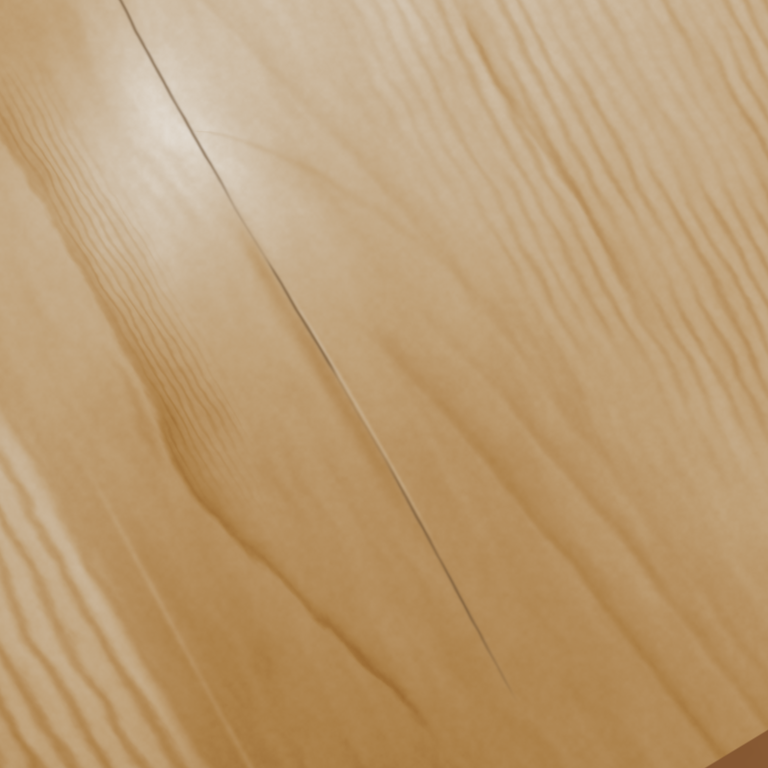
Write a WebGL 2 fragment shader that draws this texture.

```glsl
#version 300 es
precision highp float;
// Varnished pale wood planks with diagonal grain, a thin seam and a soft window sheen.
uniform vec2 u_resolution;
out vec4 fragColor;

float hash(vec2 cell) {
    vec3 q = fract(vec3(cell.xyx) * 0.1031);
    q += dot(q, q.yzx + 33.33);
    return fract((q.x + q.y) * q.z);
}

float noise(vec2 p) {
    vec2 i = floor(p), f = fract(p);
    f = f * f * (3.0 - 2.0 * f);
    return mix(mix(hash(i), hash(i + vec2(1, 0)), f.x),
               mix(hash(i + vec2(0, 1)), hash(i + vec2(1, 1)), f.x), f.y);
}

float fbm(vec2 p) {
    float sum = 0.0, gain = 0.5;
    for (int i = 0; i < 4; i++) {
        sum += gain * noise(p);
        p = p * 2.03 + 7.1;
        gain *= 0.5;
    }
    return sum;
}

float bell(float x, float width) {
    return exp(-x * x / (width * width));
}

// Rises from a to b, falls from c to d.
float window(float x, float a, float b, float c, float d) {
    return smoothstep(a, b, x) * (1.0 - smoothstep(c, d, x));
}

// Stain with a crisp edge on the left and a slow fade to the right.
float stain(float x, float edge, float fade) {
    return smoothstep(-edge, edge, x) * exp(-max(x, 0.0) / fade);
}

// Repeated growth rings, 0 to 1, with a narrow dark side.
float rings(float x, float spacing) {
    float wave = 0.5 + 0.5 * sin(6.2832 * x / spacing);
    return wave * wave;
}

// Growth line that leaves the seam at a given depth and bends along the grain.
float arch(float across, float depth, float start, float spread) {
    return across - spread * sqrt(max(depth - start, 0.0));
}

// Honey to cream colours, one step per unit of tone.
vec3 woodColor(float tone) {
    vec3 c = mix(vec3(0.60, 0.41, 0.19), vec3(0.67, 0.50, 0.28), clamp(tone + 1.0, 0.0, 1.0));
    c = mix(c, vec3(0.71, 0.56, 0.37), clamp(tone, 0.0, 1.0));
    c = mix(c, vec3(0.75, 0.63, 0.47), clamp(tone - 1.0, 0.0, 1.0));
    c = mix(c, vec3(0.78, 0.69, 0.57), clamp(tone - 2.0, 0.0, 1.0));
    c = mix(c, vec3(0.82, 0.76, 0.68), clamp(tone - 3.0, 0.0, 1.0));
    return mix(c, vec3(0.88, 0.85, 0.81), clamp(tone - 4.0, 0.0, 1.0));
}

// Broad light: pale above, honey below, sheen at the upper left.
float lighting(vec2 p, float depth) {
    vec2 sheen = (p - vec2(0.2, 0.79)) * vec2(1.0, 0.8);
    float tone = 3.4 - 3.6 * depth + 1.8 * exp(-dot(sheen, sheen) / 0.02);
    tone += 0.3 * bell(length(p - vec2(0.5, 0.75)), 0.28);
    tone -= 1.2 * bell(length(p - vec2(0.02, 0.99)), 0.17);
    return tone + 0.9 * smoothstep(0.55, 1.0, p.x) * smoothstep(0.3, 0.7, depth);
}

// Left plank: ragged heart stain, fine lines beside it and pale bands in the corner.
float leftPlank(float across, float depth, float wobble, float rough) {
    float path = -0.25 + 0.12 * smoothstep(0.65, 1.0, depth) - 0.03 * bell(depth - 0.61, 0.08);
    float x = across - path + 0.03 * wobble + 0.022 * rough;
    float thick = 0.014 + 0.018 * bell(depth - 0.58, 0.12);
    float tone = -2.0 * stain(x, 0.008, thick) * window(depth, 0.0, 0.2, 0.85, 1.0);
    tone -= 0.7 * bell(x + 0.02, 0.008) * window(depth, 0.42, 0.5, 0.56, 0.64);
    float lined = window(x, 0.0, 0.02, 0.06, 0.13) * window(depth, 0.05, 0.2, 0.5, 0.7);
    tone -= lined * (0.3 + 0.8 * rings(across + 0.015 * rough, 0.0125));
    float corner = smoothstep(-0.43, -0.48, across) * smoothstep(0.45, 0.62, depth);
    tone += corner * (2.0 - 1.6 * rings(across + 0.05 * wobble + 0.02 * rough, 0.046));
    return tone + 0.7 * bell(across + 0.395, 0.005) * smoothstep(0.5, 0.8, depth);
}

// Right plank: arched middle streaks, faint ridges and one amber stain.
float rightPlank(float across, float depth, float wobble, float rough) {
    float bend = 0.03 * wobble + 0.012 * rough;
    float low = smoothstep(0.34, 0.6, depth);
    float tone = -0.4 * bell(arch(across + bend, depth, 0.17, 0.54), 0.012) * window(depth, 0.15, 0.18, 0.25, 0.5);
    tone -= 1.3 * low * stain(arch(across + bend, depth, 0.36, 0.28), 0.01, 0.024);
    tone -= 1.1 * low * stain(arch(across + bend, depth, 0.2, 0.355), 0.01, 0.026);
    tone -= 0.6 * stain(arch(across + bend, depth, -0.1, 0.34), 0.01, 0.025);
    float patches = smoothstep(0.25, 0.65, noise(vec2(across * 24.0, depth * 6.0)));
    float ridged = smoothstep(0.18, 0.5, across) * (1.0 - smoothstep(0.4, 0.7, depth));
    tone -= ridged * (0.35 + 0.75 * patches) * rings(across + 0.1 * depth * depth + bend, 0.027);
    float amber = across - 0.455 + 0.02 * bell(depth - 0.08, 0.1) + bend;
    return tone - 1.6 * stain(amber, 0.007, 0.014) * window(depth, -0.05, 0.05, 0.3, 0.52);
}

void main() {
    vec2 p = gl_FragCoord.xy / u_resolution;
    float depth = 1.0 - p.y;
    float across = p.x - 0.156 - 0.57 * depth + 0.004 * sin(8.0 * depth);
    float wobble = fbm(vec2(across * 5.0, depth * 7.0) + 3.0) - 0.47;
    float rough = fbm(vec2(across * 32.0, depth * 22.0)) - 0.47;
    float tone = lighting(p, depth) + mix(leftPlank(across, depth, wobble, rough),
        rightPlank(across, depth, wobble, rough), smoothstep(-0.002, 0.002, across));

    // Broad drifting bands, short fibres, then gritty pores.
    tone += 1.3 * (fbm(vec2(across * 8.0 + wobble, depth * 2.2) + 5.0) - 0.47);
    tone += 0.4 * (noise(vec2(across * 60.0 + wobble * 4.0, depth * 8.0)) - 0.5);
    tone += 0.35 * rough + 0.5 * (fbm(p * 120.0) - 0.47);

    // Seam: brown lip, bright lip, and a thin gap broken along its length.
    tone -= 1.2 * bell(across + 0.012, 0.014) * window(depth, 0.2, 0.36, 0.45, 0.8);
    tone += 1.1 * bell(across - 0.004, 0.0035) * window(depth, 0.35, 0.45, 0.6, 0.75);
    float gap = smoothstep(0.3, 0.85, noise(vec2(depth * 22.0, 2.0)));
    float seam = bell(across + 0.004 * rough, 0.0026) * (0.15 + 0.4 * gap) * (1.0 - smoothstep(0.85, 0.92, depth));
    vec3 color = mix(woodColor(tone), vec3(0.43, 0.32, 0.20), seam);

    // Darker board beyond the lower right corner.
    float corner = smoothstep(-0.003, 0.003, p.x - 0.918 - 1.65 * p.y);
    fragColor = vec4(mix(color, vec3(0.53, 0.35, 0.20) + 0.08 * wobble, corner), 1.0);
}
```
